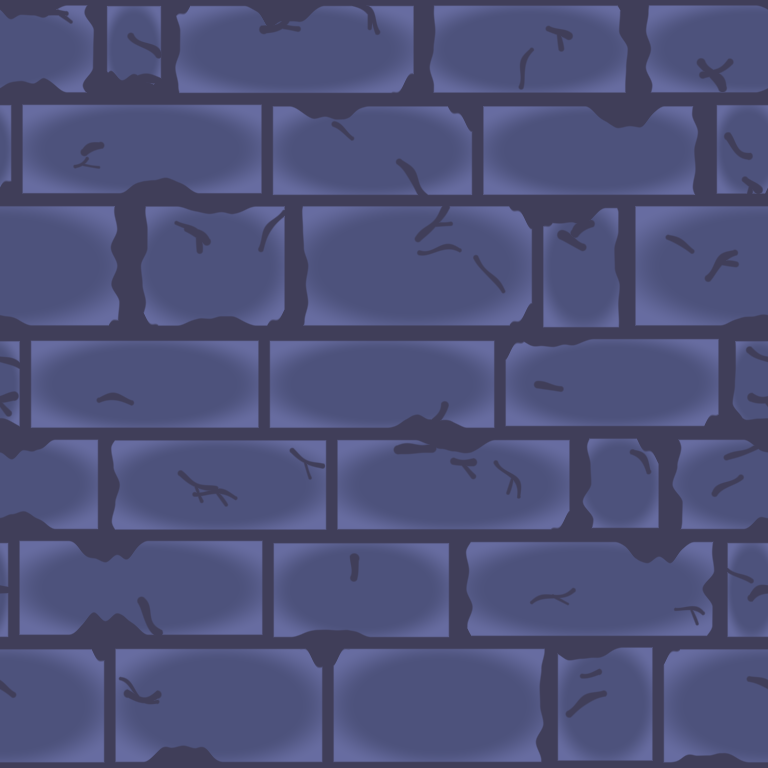
Give the GLSL for this texture, as a Shadertoy shader.

```glsl
// Worn stone wall: seven courses of four bricks, wrapping at the sides.
// Each brick is a box lit towards its corners; random wear eats its edges
// and corners, and short wavy cracks are scattered over its face.

const vec3 MORTAR = vec3(0.25, 0.243, 0.35);
const vec3 STONE  = vec3(0.302, 0.322, 0.486);
const vec3 GLOW   = vec3(0.405, 0.425, 0.63);

// Course boundaries from bottom to top, and the joint centres of each course
const float COURSE[8] = float[8](0.0, 0.164, 0.303, 0.436, 0.566, 0.738, 0.870, 1.0);
const vec4 JOINTS[7] = vec4[7](
    vec4(0.143, 0.427, 0.719, 0.857),
    vec4(0.018, 0.349, 0.592, 0.940),
    vec4(0.135, 0.432, 0.749, 0.865),
    vec4(0.033, 0.344, 0.651, 0.943),
    vec4(0.168, 0.378, 0.700, 0.820),
    vec4(0.022, 0.348, 0.622, 0.926),
    vec4(0.132, 0.217, 0.546, 0.831));

float hash(vec2 p) {
    return fract(sin(dot(p, vec2(127.1, 311.7))) * 43758.5);
}

// The k-th random value of a brick
float roll(vec2 seed, float k) {
    return hash(seed + vec2(17.3, 5.9) * k);
}

float noise(float x, float seed) {
    float i = floor(x), f = x - i;
    return mix(hash(vec2(i, seed)), hash(vec2(i + 1.0, seed)), f * f * (3.0 - 2.0 * f));
}

vec2 rotate(vec2 p, float a) {
    return vec2(cos(a) * p.x + sin(a) * p.y, cos(a) * p.y - sin(a) * p.x);
}

// Wavy line with round ends
float stroke(vec2 p, float reach, float bend, float phase, float width) {
    float t = clamp(p.x, -reach, reach);
    float y = bend * sin(phase + 90.0 * t);
    return length(p - vec2(t, y)) - width * (0.85 + 0.15 * sin(150.0 * t + phase));
}

// Ragged erosion along a whole vertical side
float sideWear(float y, float chance, float seed) {
    return step(0.64, chance) * (0.002 + 0.016 * noise(y * 42.0, seed));
}

// Mound bitten out of a horizontal side
float mound(float x, float center, float width, float height, float seed) {
    float profile = smoothstep(width, 0.35 * width, abs(x - center));
    return height * profile * (0.65 + 0.6 * noise(x * 65.0, seed));
}

// Distance to the worn outline, negative inside the stone
float brickShape(vec2 p, vec2 size, vec2 seed) {
    float tag = dot(seed, vec2(3.7, 11.3));
    float side = sign(p.x), level = sign(p.y);
    vec2 pick = seed + vec2(side, level) * 0.31;
    float dx = abs(p.x) - size.x + sideWear(p.y, roll(seed, 2.0 + side), tag + side);
    float bite = step(0.66, roll(seed, 6.0 + level)) * mix(0.010, 0.024, roll(seed, 9.0));
    float dy = abs(p.y) - size.y
        + mound(p.x, size.x * (1.4 * roll(seed, 10.0) - 0.7), 0.052, bite, tag + level);
    // Broken corner
    vec2 inset = size - abs(p);
    float cut = step(0.80, roll(pick, 12.0)) * mix(0.014, 0.034, roll(pick, 13.0));
    float corner = (cut - inset.x - inset.y) * 0.7 + 0.003 * sin(p.x * 260.0) * step(0.01, cut);
    return max(max(dx, dy), corner);
}

// Distance to the nearest crack on a brick
float cracks(vec2 p, vec2 size, vec2 seed) {
    float d = 1.0;
    for (int i = 0; i < 3; i++) {
        float k = 20.0 + 10.0 * float(i);
        if (roll(seed, k) > 0.56) continue;
        vec2 center = size * (1.7 * vec2(roll(seed, k + 1.0), roll(seed, k + 2.0)) - 0.85);
        float reach = mix(0.009, 0.029, roll(seed, k + 3.0));
        float width = mix(0.0028, 0.0072, roll(seed, k + 4.0));
        float bend = mix(0.002, 0.008, roll(seed, k + 5.0));
        float phase = 6.28 * roll(seed, k + 6.0);
        vec2 q = rotate(p - center, 2.4 * roll(seed, k + 7.0) - 1.2);
        d = min(d, stroke(q, reach, bend, phase, width));
        // Some cracks fork
        if (roll(seed, k + 8.0) > 0.72) {
            vec2 fork = rotate(q - vec2(0.0, bend * sin(phase)), -0.8);
            d = min(d, stroke(fork - vec2(0.011, 0.0), 0.011, 0.001, phase, 0.7 * width));
        }
    }
    return d;
}

void mainImage(out vec4 fragColor, in vec2 fragCoord) {
    vec2 uv = fragCoord / iResolution.xy;
    float pixel = 1.0 / min(iResolution.x, iResolution.y);

    // Find the course, then the brick between two joints
    int row = 0;
    for (int i = 1; i < 7; i++) if (uv.y > COURSE[i]) row = i;
    vec4 joints = JOINTS[row];
    float left = joints[3] - 1.0, right = joints[0], column = 3.0;
    for (int i = 0; i < 4; i++) if (uv.x > joints[i]) {
        left = joints[i];
        right = i < 3 ? joints[i + 1] : joints[0] + 1.0;
        column = float(i);
    }
    vec2 seed = vec2(column, float(row)) + 1.0;
    vec2 low = vec2(left, COURSE[row]), high = vec2(right, COURSE[row + 1]);
    vec2 size = 0.5 * (high - low) - vec2(0.0075, 0.0085);
    vec2 p = uv - 0.5 * (low + high);
    p.y += 0.004 * (roll(seed, 0.0) - 0.5);

    // Light towards the corners, dark in mortar and cracks
    float glow = smoothstep(0.78, 1.26, length(p / size));
    float stone = max(brickShape(p, size, seed), -cracks(p, size, seed));
    vec3 color = mix(STONE, GLOW, glow);
    color = mix(color, MORTAR, smoothstep(-pixel, pixel, stone));
    fragColor = vec4(color, 1.0);
}
```
